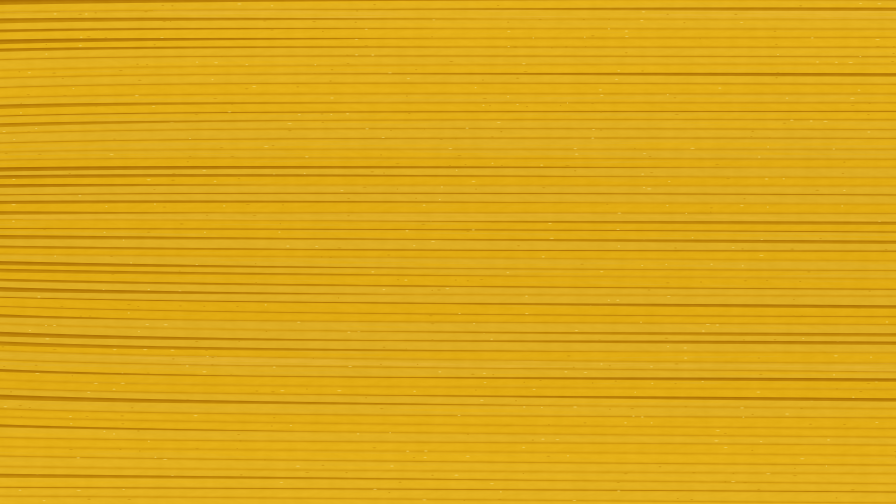
A WebGL 1 fragment shader for this texture:

```glsl
precision highp float;
// Dry yellow pasta strands laid side by side, with tapering gaps and flecks.

uniform vec2 u_resolution;

#define STRANDS 55.0
#define TILT 0.014
#define PINCH 0.012
#define SEAM_WIDTH 0.05
#define GAP_WIDTH 0.27
#define FLECK_CELLS 60.0
#define BODY vec3(0.87, 0.68, 0.14)
#define WARM vec3(0.88, 0.67, 0.07)
#define LIGHT vec3(0.91, 0.71, 0.11)
#define DULL vec3(0.84, 0.62, 0.06)
#define SHADE vec3(0.78, 0.56, 0.04)
#define GAP vec3(0.66, 0.43, 0.02)

float hash(float n, float seed) {
  return fract(sin(n * 12.9898 + seed * 78.233) * 43758.5);
}

// Layered sines, long along the strands and fine across them.
float grain(vec2 p) {
  float sum = 0.0;
  float amp = 0.5;
  for (int i = 0; i < 4; i++) {
    sum += amp * sin(p.x + 1.7 * sin(p.y * 0.9)) * sin(p.y + 1.3 * sin(p.x * 0.6));
    p = p * 1.9 + vec2(2.3, 5.1);
    amp *= 0.6;
  }
  return sum;
}

// Share of a pixel covered by a band of the given half width.
float bandCover(float d, float halfWidth, float pixel) {
  float top = min(d + 0.5 * pixel, halfWidth);
  float bottom = max(d - 0.5 * pixel, -halfWidth);
  return clamp((top - bottom) / pixel, 0.0, 1.0);
}

// Strand coordinate: slight fall to the right, pinched together at the left.
float strandCoord(vec2 uv) {
  float fall = TILT * uv.x * (1.0 - uv.y);
  float pinch = PINCH * exp(-5.0 * uv.x) * sin(6.283 * (uv.y - 0.55));
  return STRANDS * (uv.y + fall + pinch);
}

// Small drift of each seam along its length.
float seamDrift(float k, float x) {
  float phase = 6.283 * hash(k, 1.0);
  return 0.09 * sin(2.5 * x + phase) + 0.11 * (hash(k, 2.0) - 0.5);
}

// Half width of the opening at a seam: wedges taper from either end.
float gapOpening(float k, float x) {
  float crowd = exp(-pow((k / STRANDS - 0.58) * 5.0, 2.0));
  float reach = mix(0.2, 0.85, hash(k, 3.0));
  float fromLeft = step(0.72 - 0.35 * crowd, hash(k, 4.0)) * max(0.0, 1.0 - x / reach);
  float fromRight = step(0.87, hash(k, 5.0)) * smoothstep(0.25, 0.9, x) * 0.65;
  return GAP_WIDTH * max(fromLeft * mix(0.5, 1.0, hash(k, 6.0)), fromRight);
}

// Sparse cellular flecks: x is pale, y is dark.
vec2 flecks(vec2 p, float pixel) {
  vec2 g = p * FLECK_CELLS;
  vec2 cell = floor(g);
  float n = cell.x + cell.y * 131.0;
  vec2 center = 0.25 + 0.5 * vec2(hash(n, 7.0), hash(n, 8.0));
  vec2 size = vec2(mix(0.08, 0.22, hash(n, 9.0)), 0.07);
  float d = (length((g - cell - center) / size) - 1.0) * size.y;
  float soft = pixel * FLECK_CELLS;
  float spot = 1.0 - smoothstep(-0.5 * soft, 0.5 * soft, d);
  float kind = hash(n, 10.0);
  return spot * vec2(step(0.955, kind), step(kind, 0.05));
}

void main() {
  vec2 uv = gl_FragCoord.xy / u_resolution;
  vec2 p = gl_FragCoord.xy / u_resolution.y;
  float pixel = 1.0 / u_resolution.y;

  // Nearest seam and the strand on this side of it.
  float v = strandCoord(uv);
  float k = floor(v + 0.5);
  float d = v - k - seamDrift(k, uv.x);
  float strand = d > 0.0 ? k : k - 1.0;
  float across = abs(d);

  // Strand body, each with its own tone and a soft round profile.
  float streak = grain(vec2(p.x * 5.0 + strand * 3.1, v * 4.0));
  float tone = hash(strand, 11.0) + 0.35 * streak;
  vec3 color = mix(BODY, WARM, smoothstep(0.4, 0.8, tone));
  float edgeGlow = smoothstep(0.25, 0.9, abs(uv.y - 0.48) * 2.0);
  color = mix(color, LIGHT, clamp(0.55 * edgeGlow + 0.25 * streak, 0.0, 0.8));
  color = mix(DULL, color, 0.45 + 0.55 * smoothstep(0.03, 0.28, across));

  // Chalky scuffs on a few strands.
  float scuff = step(0.94, hash(strand, 12.0)) * smoothstep(0.0, 0.6, streak + 0.2);
  color = mix(color, vec3(0.90, 0.71, 0.25), 0.4 * scuff);

  // Thin seams of uneven strength, then open gaps with one darker edge.
  float strandPixel = STRANDS * pixel;
  float seam = bandCover(d, SEAM_WIDTH, strandPixel);
  float strength = mix(0.2, 1.0, pow(hash(k, 13.0), 1.5));
  color = mix(color, mix(SHADE, GAP, strength), seam * strength);
  float opening = gapOpening(k, uv.x);
  float gap = bandCover(d, opening, strandPixel);
  float depth = smoothstep(-0.1, 0.2, d) * 0.6 + 0.4 * hash(k, 14.0);
  color = mix(color, mix(SHADE, GAP, depth), gap);

  // Flecks and fine mottling on the surface.
  vec2 fleck = flecks(p, pixel) * (1.0 - gap);
  color = mix(color, vec3(0.96, 0.83, 0.40), 0.65 * fleck.x);
  color = mix(color, SHADE, 0.6 * fleck.y);
  color += 0.012 * grain(p * vec2(90.0, 160.0));

  gl_FragColor = vec4(color, 1.0);
}
```
